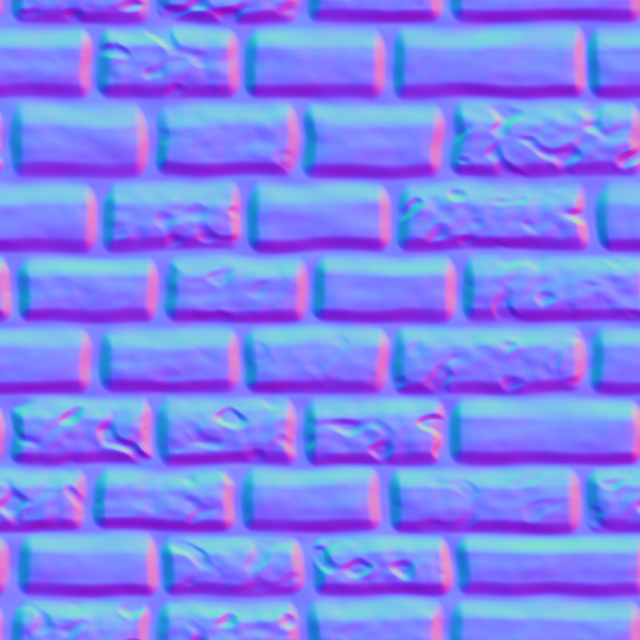
Write a Shadertoy shader that draws this texture map.

```glsl
const float ROWS = 9.0;
const float ROW_SHIFT = -0.039;               // lower edge of the first row
const vec2 ROW_SWELL = vec2(0.0115, 0.004);   // uneven course heights
const float LONG_BRICK = 0.31;                // one long brick per row...
const float SHORT_BRICK = 0.23;               // ...and three short ones
const vec2 LONG_START = vec2(0.607, 0.705);   // start of the long brick, by course
const float START_JITTER = 0.022;
const vec2 BEVEL_LOW = vec2(0.022, 0.024);    // left, bottom
const vec2 BEVEL_HIGH = vec2(0.022, 0.037);   // right, top
const float GAP = 0.006;                      // largest extra mortar per side
const float BEVEL_HEIGHT = 0.0165;
const float DOME_HEIGHT = 0.005;
const float DOME_SPREAD = 1.8;
const float WOBBLE = 0.009;
const float STREAK_HEIGHT = 0.006;
const float GRAIN_HEIGHT = 0.004;
const float CHIP_DEPTH = 0.007;
const float MORTAR_HEIGHT = 0.005;
const float SOFTNESS = 0.0035;                // sampling radius of the slope
const float TAU = 6.2831853;

vec2 hash2(vec2 p) {
    vec3 q = fract(p.xyx * vec3(0.1031, 0.1030, 0.0973));
    q += dot(q, q.yzx + 33.33);
    return fract((q.xx + q.yz) * q.zy);
}

float cornerSlope(vec2 corner, vec2 offset, vec2 cells) {
    vec2 gradient = 2.0 * hash2(mod(corner, cells) + cells * 3.0) - 1.0;
    return dot(gradient, offset);
}

// Gradient noise that wraps over the unit square
float wrapNoise(vec2 p, vec2 cells) {
    p *= cells;
    vec2 i = floor(p), f = p - i;
    vec2 w = f * f * f * (f * (f * 6.0 - 15.0) + 10.0);
    vec2 x = vec2(1.0, 0.0), y = vec2(0.0, 1.0);
    float low = mix(cornerSlope(i, f, cells), cornerSlope(i + x, f - x, cells), w.x);
    float high = mix(cornerSlope(i + y, f - y, cells), cornerSlope(i + 1.0, f - 1.0, cells), w.x);
    return mix(low, high, w.y);
}

// Ramp from 0 at the brick border to 1 inside, with rounded corners
float raised(vec2 inset) {
    return smoothstep(0.0, 1.0, 1.0 - length(max(1.0 - inset, 0.0)));
}

float wallHeight(vec2 uv) {
    vec2 p = uv + WOBBLE * vec2(wrapNoise(uv, vec2(11.0, 17.0)), wrapNoise(uv, vec2(9.0, 14.0)));

    // Course
    float v = p.y - ROW_SHIFT;
    v += dot(ROW_SWELL, 1.0 - cos(TAU * v * vec2(1.0, 2.0)));
    float course = fract(v) * ROWS;
    float row = min(floor(course), ROWS - 1.0);
    bool shifted = row > 0.5 && mod(row, 2.0) < 0.5;

    // Brick within the course
    float start = shifted ? LONG_START.x : LONG_START.y;
    start += START_JITTER * (hash2(vec2(row, 7.0)).x - 0.5);
    float u = fract(p.x - start);
    float index = u < LONG_BRICK ? 0.0 : 1.0 + min(floor((u - LONG_BRICK) / SHORT_BRICK), 2.0);
    float left = index < 0.5 ? 0.0 : LONG_BRICK + SHORT_BRICK * (index - 1.0);
    vec2 size = vec2(index < 0.5 ? LONG_BRICK : SHORT_BRICK, 1.0 / ROWS);
    vec2 local = vec2(u - left, (course - row) / ROWS);

    // Wear of this brick
    vec2 id = vec2(row, index) + 11.0;
    float rough = smoothstep(0.35, 0.95, hash2(id).x);
    float chip = rough * smoothstep(0.08, 0.42, wrapNoise(uv, vec2(21.0, 31.0)));
    float streak = wrapNoise(uv, vec2(10.0, 25.0));
    float grain = wrapNoise(uv, vec2(36.0, 47.0));

    // Bevelled body
    vec2 gapLow = GAP * hash2(id + 20.0) * vec2(1.0, 0.3);
    vec2 gapHigh = GAP * hash2(id + 40.0) * vec2(1.0, 0.5);
    vec2 inset = min((local - gapLow) / BEVEL_LOW, (size - local - gapHigh) / BEVEL_HIGH);
    inset *= 1.0 - 0.35 * chip;
    float body = raised(inset);
    float dome = raised(inset / DOME_SPREAD);

    float face = STREAK_HEIGHT * streak + GRAIN_HEIGHT * (0.3 + rough) * grain - CHIP_DEPTH * chip;
    float mortar = MORTAR_HEIGHT * wrapNoise(uv, vec2(15.0, 23.0));
    return BEVEL_HEIGHT * body + DOME_HEIGHT * dome + mix(mortar, face, body);
}

void mainImage(out vec4 fragColor, in vec2 fragCoord) {
    vec2 uv = fragCoord / iResolution.xy;
    vec2 dx = vec2(SOFTNESS, 0.0), dy = dx.yx;

    // Surface normal from the slope of the wall
    vec2 rise = vec2(wallHeight(uv + dx) - wallHeight(uv - dx),
                     wallHeight(uv + dy) - wallHeight(uv - dy));
    vec3 normal = normalize(vec3(-rise / (2.0 * SOFTNESS), 1.0));
    fragColor = vec4(0.5 + 0.5 * normal, 1.0);
}
```
